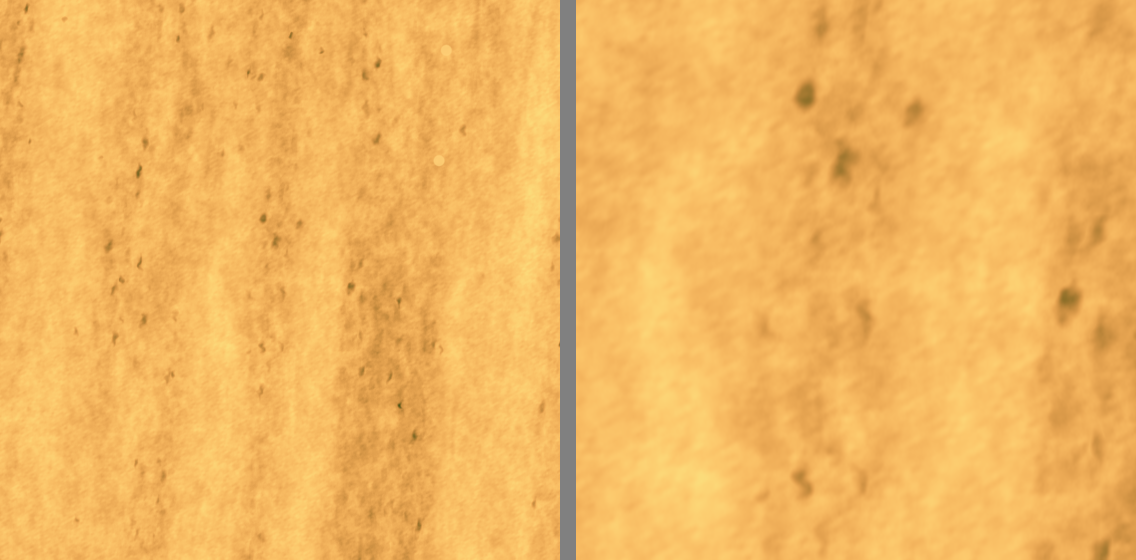
Left: the whole. Right: its middle third, enlarged.
Give the GLSL for this texture, as a WebGL 2 fragment shader.

```glsl
#version 300 es
precision highp float;

uniform vec2 u_resolution;
out vec4 fragColor;

float hash(vec2 p) {
    vec3 q = fract(p.xyx * 0.1031);
    q += dot(q, q.yzx + 33.33);
    return fract((q.x + q.y) * q.z);
}

float noise(vec2 p) {
    vec2 cell = floor(p);
    vec2 f = fract(p);
    f = f * f * (3.0 - 2.0 * f);
    float low = mix(hash(cell), hash(cell + vec2(1, 0)), f.x);
    float high = mix(hash(cell + vec2(0, 1)), hash(cell + vec2(1, 1)), f.x);
    return mix(low, high, f.y);
}

float fbm(vec2 p) {
    float sum = 0.0, weight = 0.533;
    for (int i = 0; i < 4; i++) {
        sum += weight * noise(p);
        p = p * 2.03 + vec2(17.3, 9.1);
        weight *= 0.5;
    }
    return sum;
}

// Broad vertical bands of the stone
float bands(vec2 p) {
    return fbm(p * vec2(11.0, 0.6) + vec2(4.0, 21.0));
}

// Small soft pits, gathered in the darker bands
float pits(vec2 p) {
    vec2 grid = vec2(42.0, 30.0);
    vec2 home = floor(p * grid);
    float depth = 0.0;
    for (int y = -1; y <= 1; y++) {
        for (int x = -1; x <= 1; x++) {
            vec2 cell = home + vec2(x, y);
            vec2 center = (cell + vec2(hash(cell + 51.0), hash(cell + 87.0))) / grid;
            float cluster = smoothstep(0.62, 0.38, bands(center))
                          * smoothstep(0.25, 0.7, noise(center * vec2(11.0, 5.0) + 63.0));
            float present = step(hash(cell + 130.0), 0.9 * cluster);
            float size = hash(cell + 171.0);
            vec2 offset = p - center;
            offset += 0.007 * (vec2(noise(p * 120.0), noise(p * 120.0 + 37.0)) - 0.5);
            offset.x -= 0.2 * offset.y * (size - 0.3);
            offset /= vec2(0.0055, 0.007 + 0.008 * hash(cell + 211.0)) * (0.65 + 0.6 * size);
            float strength = mix(0.04, 0.24, pow(hash(cell + 257.0), 3.0));
            depth = max(depth, present * strength * smoothstep(1.4, 0.1, length(offset)));
        }
    }
    return depth;
}

// Thin broken veins that follow the bands
float veins(vec2 p) {
    float ridge = abs(noise(p * vec2(13.0, 0.7) + 40.0) - 0.5);
    float breaks = smoothstep(0.5, 0.8, noise(p * vec2(9.0, 8.0) + 75.0));
    return breaks * smoothstep(0.07, 0.0, ridge);
}

// Green level sets the tone; red saturates and blue follows linearly
vec3 stoneColor(float green) {
    float d = green - 0.56;
    return vec3(0.795 + 1.53 * d - 3.0 * d * d, green, 0.255 + 0.75 * d);
}

void main() {
    vec2 uv = gl_FragCoord.xy / u_resolution.y;

    // Lean and waver the vertical grain
    vec2 grain = uv;
    grain.x += 0.018 * (noise(uv * vec2(3.0, 4.0)) - 0.5) - 0.055 * uv.y;
    grain.x += 0.007 * (noise(uv * vec2(16.0, 20.0) + 30.0) - 0.5);

    // Bands and streaks
    float band = bands(grain);
    float tone = 0.719 + 0.21 * (band - 0.5);
    tone += 0.09 * (fbm(grain * vec2(36.0, 4.0) + 11.0) - 0.5);

    // Mottling, rougher where the stone is dark
    float rough = mix(1.35, 0.75, smoothstep(0.35, 0.65, band));
    tone += 0.10 * (fbm(grain * vec2(36.0, 24.0) + 90.0) - 0.5);
    tone += rough * 0.13 * (fbm(grain * vec2(85.0, 60.0) + 140.0) - 0.5);
    vec2 slanted = mat2(0.87, -0.5, 0.5, 0.87) * uv;
    tone += 0.055 * (noise(slanted * vec2(150.0, 260.0)) - 0.5);

    // Dark marks
    float blotch = smoothstep(0.6, 0.85, noise(grain * vec2(75.0, 45.0) + 200.0));
    tone -= 0.04 * blotch * smoothstep(0.6, 0.35, band);
    tone -= 0.055 * veins(grain);
    tone -= pits(grain);
    vec3 color = stoneColor(tone);

    // Pale round flecks
    for (int i = 0; i < 2; i++) {
        vec2 center = vec2(0.797, 0.91) - float(i) * vec2(0.013, 0.197);
        float fleck = smoothstep(0.0115, 0.008, length(uv - center));
        color = mix(color, vec3(1.0, 0.82, 0.47), 0.8 * fleck);
    }

    fragColor = vec4(clamp(color, 0.0, 1.0), 1.0);
}
```
